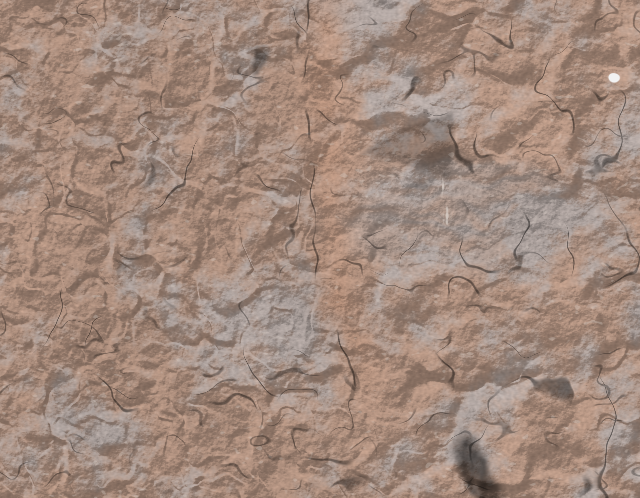
Give the GLSL for this texture, as a WebGL 2 fragment shader.

```glsl
#version 300 es
precision highp float;

uniform vec2 u_resolution;
out vec4 fragColor;

#define RUST vec3(0.655, 0.538, 0.472)
#define SLATE vec3(0.625, 0.585, 0.570)
#define OCHRE vec3(0.690, 0.540, 0.455)
#define CHALK vec3(0.84, 0.80, 0.77)
#define LIGHT_DIR vec2(-0.45, 0.89)
#define CONTRAST 0.20
#define FACET_SHARPNESS 11.0
#define WARP 0.035
#define CRACK_WIDTH 0.0018
#define GRAIN 0.075

vec2 hash2(vec2 p) {
    vec3 q = fract(p.xyx * vec3(0.1031, 0.1030, 0.0973));
    q += dot(q, q.yzx + 33.33);
    return fract((q.xx + q.yz) * q.zy);
}

float corner(vec2 cell, vec2 offset) {
    return dot(hash2(cell) * 2.0 - 1.0, offset);
}

// Gradient noise, roughly -1 to 1
float noise(vec2 p) {
    vec2 i = floor(p), f = p - i, e = vec2(0.0, 1.0);
    vec2 u = f * f * f * (f * (f * 6.0 - 15.0) + 10.0);
    float low = mix(corner(i, f), corner(i + e.yx, f - e.yx), u.x);
    float high = mix(corner(i + e.xy, f - e.xy), corner(i + e.yy, f - e.yy), u.x);
    return 1.5 * mix(low, high, u.y);
}

float fbm(vec2 p) {
    float sum = 0.0, amp = 0.55;
    for (int i = 0; i < 5; i++) {
        sum += amp * noise(p);
        p = mat2(1.6, 1.2, -1.2, 1.6) * p + 17.3;
        amp *= 0.55;
    }
    return sum;
}

// Tilted planes, one per scattered cell, joined by steep ledges
float facets(vec2 p) {
    vec2 base = floor(p);
    float sum = 0.0, total = 1e-5;
    for (int y = -1; y <= 1; y++)
    for (int x = -1; x <= 1; x++) {
        vec2 cell = base + vec2(x, y);
        vec2 d = p - cell - hash2(cell);
        float weight = exp(-FACET_SHARPNESS * dot(d, d));
        vec2 tilt = hash2(cell + 31.7) * 2.0 - 1.0;
        sum += weight * (dot(tilt, d) + 0.45 * hash2(cell + 77.1).x);
        total += weight;
    }
    return sum / total;
}

// Signed distance to the steep seam between rugged and blocky rock
float seamOffset(vec2 p) {
    float bend = p.y - 0.75;
    return p.x - 0.61 - 0.35 * bend * bend - 0.025 * noise(vec2(p.y * 7.0, 2.5));
}

vec2 warped(vec2 p) {
    return p + WARP * vec2(noise(p * 9.0) + 0.5 * noise(p * 23.0), noise(p * 8.0 + 40.0) + 0.5 * noise(p * 25.0 + 9.0));
}

float ellipse(vec2 p, vec2 center, vec2 radius) {
    return length((p - center) / radius);
}

float calmZone(vec2 q) {
    return 1.0 - smoothstep(0.6, 1.15, ellipse(q, vec2(0.92, 0.56), vec2(0.27, 0.13)));
}

float height(vec2 p) {
    vec2 q = warped(p);
    float blocky = smoothstep(-0.03, 0.10, seamOffset(p));
    vec2 leaning = mat2(0.90, -0.35, 0.43, 0.94) * q;
    float rugged = facets(leaning * vec2(17.0, 11.0)) / 17.0 + 0.5 * facets(leaning * vec2(36.0, 27.0)) / 30.0;
    float blocks = facets(mat2(0.94, 0.34, -0.34, 0.94) * q * 7.5) / 8.5 + 0.35 * facets(q * vec2(19.0, 26.0)) / 22.0;
    blocks *= 1.0 - 0.75 * calmZone(q);
    float strata = 0.010 * noise(q * vec2(7.0, 42.0)) * blocky;
    return mix(rugged, blocks, blocky) + 0.6 * strata + 0.022 * fbm(p * 21.0);
}

// Thin broken line along the zero of a field
float crack(float field, float slope, float presence) {
    float width = CRACK_WIDTH + 0.5 / u_resolution.y;
    return (1.0 - smoothstep(0.2, 1.0, abs(field) / (slope * width))) * smoothstep(0.10, 0.35, presence);
}

void main() {
    vec2 p = gl_FragCoord.xy / u_resolution.y;
    vec2 q = warped(p);
    vec2 r = mix(p, q, 0.35);
    float seam = seamOffset(p);
    float blocky = smoothstep(-0.03, 0.10, seam);

    // Relief lit from above
    vec2 e = vec2(0.0022, 0.0);
    float h = height(p);
    vec2 slope = vec2(height(p + e.xy) - h, height(p + e.yx) - h) / e.x;
    float lit = -dot(slope, LIGHT_DIR);
    lit *= inversesqrt(1.0 + lit * lit);

    // Mineral colours
    float calm = calmZone(q);
    float streaks = noise(q * vec2(8.0, 55.0));
    float gray = smoothstep(-0.12, 0.50, fbm(p * 4.5 + 3.0) + 0.45 * fbm(p * 19.0) + 0.16 * lit);
    gray = clamp(gray + calm * (0.6 + 0.5 * streaks), 0.0, 1.0);
    float band = exp(-pow((seam - 0.035) / 0.045, 2.0)) * smoothstep(0.1, 0.4, p.y);
    vec3 color = mix(RUST, SLATE, gray);
    color = mix(color, OCHRE, 0.75 * band * (0.7 + 0.5 * noise(p * 17.0)));
    color *= 1.0 + 0.06 * fbm(p * 3.0 + 60.0) + 0.03 * blocky;

    // Shading, grain and pale flecks
    color *= 1.0 + CONTRAST * lit * (lit < 0.0 ? 1.15 : 0.65);
    color *= 1.0 + GRAIN * (noise(p * 125.0) + 0.7 * noise(p * vec2(150.0, 260.0)));
    float flecks = smoothstep(0.45, 0.75, noise(p * vec2(60.0, 95.0)) + 0.25 * noise(p * 7.0));
    color = mix(color, CHALK, 0.35 * flecks);

    // Overhang and hollows
    float across = r.x - 0.72;
    float under = smoothstep(-0.008, 0.008, 0.69 + 0.49 * across - r.y) * smoothstep(-0.012, 0.012, r.y - 0.69 + 0.26 * across);
    under *= 1.0 - smoothstep(0.18, 0.195, across);
    color *= 1.0 - 0.22 * under;
    float hollow = 1.0 - smoothstep(0.55, 1.15, ellipse(r + vec2(0.35 * (r.y - 0.05), 0.0), vec2(0.96, 0.045), vec2(0.042, 0.085)));
    hollow = max(hollow, 0.7 - 0.7 * smoothstep(0.3, 1.1, ellipse(q, vec2(0.53, 0.875), vec2(0.022, 0.045))));
    color *= 1.0 - hollow * (0.5 + 0.2 * noise(p * 55.0));

    // Cracks
    float lines = crack(seam + 0.012 * noise(p * 22.0), 1.0, 0.2 + noise(vec2(p.y * 9.0, 5.0)));
    lines = max(lines, crack(noise(q * vec2(9.0, 5.0) + 12.0), 8.0, noise(p * 7.0 + 80.0)));
    lines = max(lines, 0.7 * crack(noise(q * vec2(10.0, 19.0) + 50.0), 16.0, noise(p * 11.0 + 20.0)));
    color *= 1.0 - 0.42 * lines;

    // Pale drips and a bright chip
    float drips = smoothstep(0.15, 0.5, noise(p * vec2(130.0, 22.0)) + 0.3 * noise(p * 90.0));
    drips *= 1.0 - smoothstep(0.5, 1.0, ellipse(p, vec2(0.89, 0.585), vec2(0.022, 0.075)));
    float chip = 1.0 - smoothstep(0.8, 1.1, ellipse(r, vec2(1.234, 0.838), vec2(0.012, 0.010)));
    color = mix(color, CHALK, 0.85 * drips);
    color = mix(color, vec3(0.95), chip);

    fragColor = vec4(clamp(color, 0.0, 1.0), 1.0);
}
```
